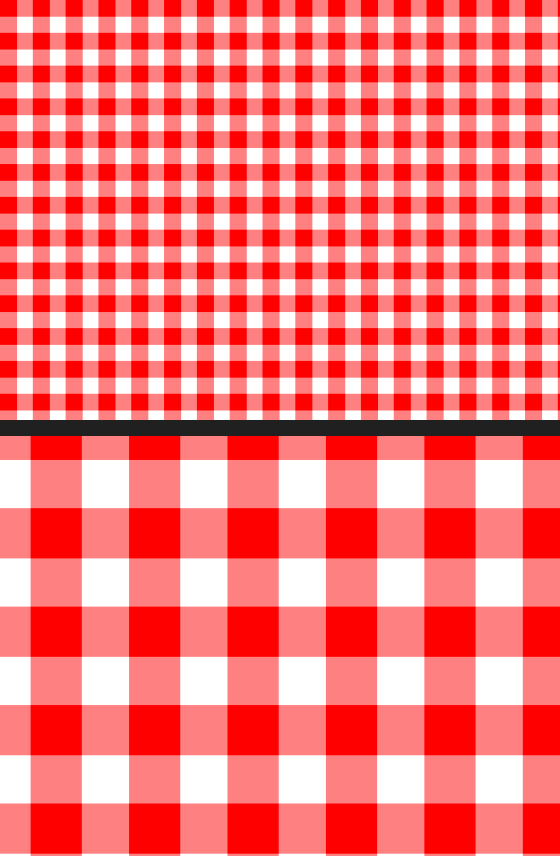
Top: the whole. Bottom: its middle third, enlarged.
Give the GLSL for this pattern, as a Shadertoy shader.

```glsl
// Red and white gingham: two crossed sets of half-strength stripes.

#define REPEATS_DOWN 12.8               // checks per canvas height
#define STRIPE_WIDTH vec2(0.52, 0.51)   // dyed share of each repeat, across and down
#define DYE_RED      vec3(1.0, 0.0, 0.0)
#define CLOTH_WHITE  vec3(1.0, 1.0, 1.0)

// Share of a pixel covered by the stripes, per axis; each stripe starts on a whole number.
vec2 stripeCoverage(vec2 p, vec2 width, float pixelSize) {
    vec2 fromCentre = abs(fract(p - 0.5 * width + 0.5) - 0.5);
    return clamp((0.5 * width - fromCentre) / pixelSize + 0.5, 0.0, 1.0);
}

void mainImage(out vec4 fragColor, in vec2 fragCoord) {
    // Square repeats, counted from the upper left corner
    float pixelSize = REPEATS_DOWN / iResolution.y;
    vec2 p = vec2(fragCoord.x, iResolution.y - fragCoord.y) * pixelSize;

    // Each stripe adds half the dye, so crossings are full red
    vec2 stripes = stripeCoverage(p, STRIPE_WIDTH, pixelSize);
    float dye = 0.5 * (stripes.x + stripes.y);

    fragColor = vec4(mix(CLOTH_WHITE, DYE_RED, dye), 1.0);
}
```
